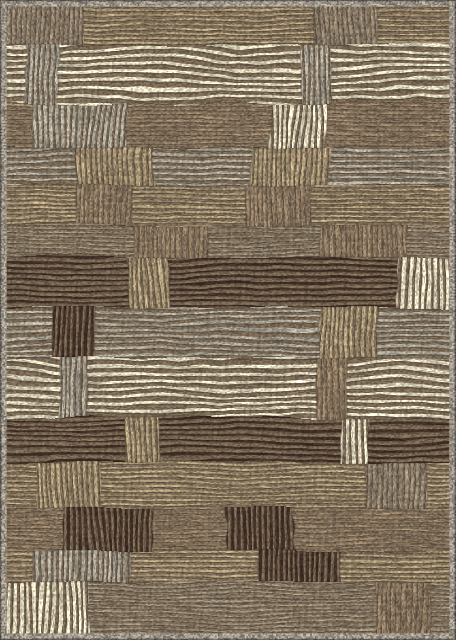
This pattern is drawn by a WebGL 1 fragment shader. Its source:

```glsl
precision highp float;
// Woven rug: wavy ribbed bands crossed by upright ribbed patches, with a speckled grey rim.

uniform vec2 u_resolution;

const float ROWS = 14.0;
const float RIM = 0.0105;          // rim width, in canvas heights
const float GRAIN = 0.52;          // fibre contrast
const float GROOVE = 0.17;         // shadow beside each rib
const float BAND_GIRTH = 0.13;     // half width of ribs, in rib spacings
const float PATCH_GIRTH = 0.20;
const float PATCH_PITCH = 0.0085;  // preferred rib spacing in patches
const float TAU = 6.2832;

const vec3 GROUND = vec3(0.475, 0.41, 0.33);
const vec3 GOLD   = vec3(0.66, 0.59, 0.46);
const vec3 CREAM  = vec3(0.86, 0.83, 0.73);
const vec3 BROWN  = vec3(0.56, 0.48, 0.39);
const vec3 SILVER = vec3(0.65, 0.63, 0.58);
const vec3 GREY   = vec3(0.57, 0.52, 0.45);
const vec3 DARK   = vec3(0.25, 0.18, 0.145);
const vec3 RIM_COLOUR = vec3(0.62, 0.59, 0.54);

float hash(vec2 p) {
  return fract(sin(dot(p, vec2(127.1, 311.7))) * 43758.55);
}

float noise(vec2 p) {
  vec2 i = floor(p), f = fract(p);
  f = f * f * (3.0 - 2.0 * f);
  return mix(mix(hash(i), hash(i + vec2(1.0, 0.0)), f.x),
             mix(hash(i + vec2(0.0, 1.0)), hash(i + 1.0), f.x), f.y);
}

// Yarn colour in rgb, rib spacing in a.
vec4 yarnOf(float kind) {
  if (kind < 0.5) return vec4(GOLD, 0.0075);
  if (kind < 1.5) return vec4(CREAM, 0.0122);
  if (kind < 2.5) return vec4(BROWN, 0.0064);
  if (kind < 3.5) return vec4(SILVER, 0.0092);
  if (kind < 4.5) return vec4(GOLD, 0.0070);
  if (kind < 5.5) return vec4(GREY, 0.0064);
  return vec4(DARK, 0.0092);
}

// Ribs run along u.x and repeat along u.y.
vec3 weave(vec2 u, vec4 yarn, float thickness, float seed) {
  float pitch = yarn.a;
  float bend = 1.3 * (noise(vec2(u.x * 8.0, u.y * 26.0) + seed) - 0.5)
             + 0.35 * (noise(vec2(u.x * 32.0, u.y * 60.0) + seed) - 0.5);
  float line = u.y / pitch + bend;
  float id = floor(line), f = fract(line) - 0.5;
  float soft = 0.55 / (pitch * u_resolution.y);
  float girth = thickness + 0.13 * noise(vec2(u.x * 12.0, id * 7.3) + seed);
  float rib = 1.0 - smoothstep(girth - soft, girth + soft, abs(f));
  float groove = 1.0 - smoothstep(0.0, 0.14 + soft, abs(f + girth + 0.1));
  float sheen = 0.84 + 0.32 * noise(vec2(u.x * 34.0, id * 3.7) + seed);
  vec3 colour = mix(GROUND * (1.0 - GROOVE * groove), yarn.rgb * sheen, rib);
  float fibre = noise(vec2(u.x * 340.0, u.y * 520.0) + seed) - 0.5;
  return colour * (1.0 + GRAIN * fibre);
}

// Band boundary counted from the top, 0 to 1.
float boundary(float n) {
  return (n + 0.3 * sin(TAU * (n - 1.5) / 7.0) + 0.4 * (hash(vec2(n, 4.0)) - 0.5)) / ROWS;
}

void main() {
  vec2 p = gl_FragCoord.xy / u_resolution.y;
  float width = u_resolution.x / u_resolution.y;
  float pixel = 1.0 / u_resolution.y;

  // Find the band and the distance to its wavy seam.
  float depth = 1.0 - p.y + 0.008 * (noise(vec2(p.x * 14.0, p.y * 6.0)) - 0.5);
  float row = 0.0, seam = 1.0;
  for (int i = 1; i < 14; i++) {
    float edge = boundary(float(i));
    row += step(edge, depth);
    seam = min(seam, abs(depth - edge));
  }

  // Two differently ordered cycles of seven yarns.
  float kind = row < 7.0 ? row : mod(3.0 + 5.0 * (row - 7.0), 7.0);
  vec3 colour = weave(p, yarnOf(kind), BAND_GIRTH, row * 17.0);

  // One upright patch in each half of the band.
  for (int i = 0; i < 2; i++) {
    float slot = float(i);
    vec2 key = vec2(row * 2.0 + slot, 9.0);
    float centre = 0.5 * width * (slot + mix(0.12, 0.88, hash(key)));
    float reach = mix(0.021, 0.082, hash(key + 3.1));
    float lean = 0.1 * (hash(key + 5.7) - 0.5) * (depth - row / ROWS);
    float wobble = 0.005 * (noise(vec2(p.y * 45.0, key.x)) - 0.5);
    float dist = abs(p.x - centre + lean + wobble) - reach;
    vec4 yarn = yarnOf(mod(kind + 1.0 + floor(6.0 * hash(key + 8.3)), 7.0));
    yarn.a = mix(yarn.a, PATCH_PITCH, 0.7);
    vec3 ribs = weave(vec2(p.y, p.x + lean), yarn, PATCH_GIRTH, key.x * 11.0 + 5.0);
    colour = mix(colour, ribs, 1.0 - smoothstep(-pixel, pixel, dist));
    colour *= 1.0 - 0.12 * (1.0 - smoothstep(0.0, 0.001 + pixel, abs(dist)));
  }
  colour *= 1.0 - 0.12 * (1.0 - smoothstep(0.0, 0.001 + pixel, seam));

  // Speckled rim with a dark outer edge.
  float inset = min(min(p.x, width - p.x), min(p.y, 1.0 - p.y));
  float speckle = noise(p * 430.0) - 0.5;
  vec3 rim = RIM_COLOUR * (1.0 + 0.7 * speckle);
  rim *= mix(0.55, 1.0, smoothstep(0.0, 0.004, inset));
  colour = mix(rim, colour, smoothstep(RIM - pixel, RIM + pixel, inset));

  gl_FragColor = vec4(clamp(colour, 0.0, 1.0), 1.0);
}
```
